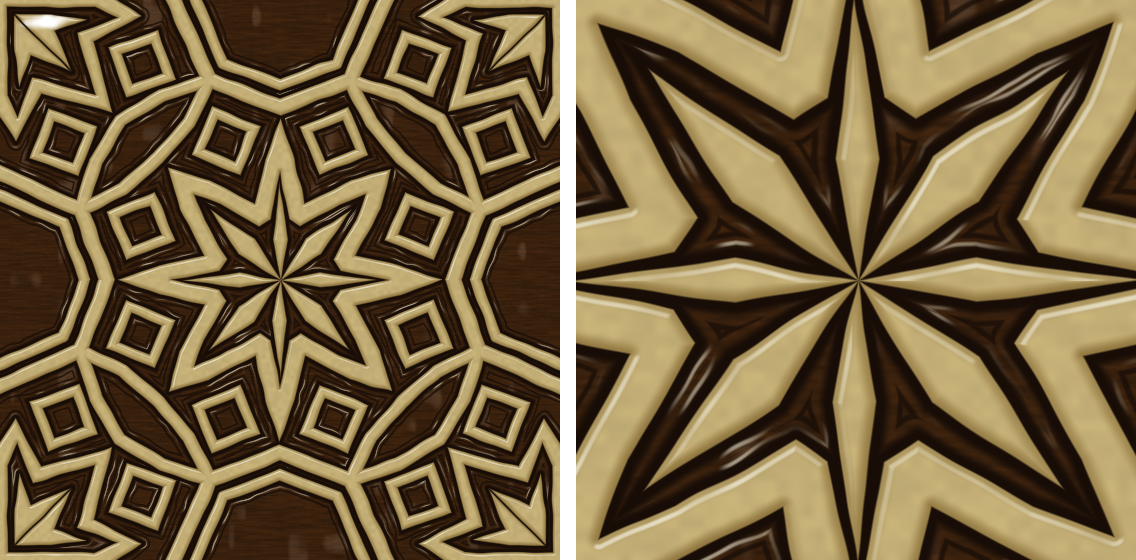
Left, the full canvas; right, a detail of the centre.
Write a WebGL 2 fragment shader that draws this pattern.

```glsl
#version 300 es
precision highp float;
// Glossy carved tile: cream star rosette with strapwork, diamonds and corner stars on dark wood.

#define HALF 384.0                      // half a tile in design units
#define WOOD vec3(0.22, 0.125, 0.05)
#define GROOVE vec3(0.09, 0.05, 0.025)
#define CREAM vec3(0.76, 0.68, 0.46)
#define TAN vec3(0.58, 0.48, 0.26)
#define SHINE vec3(0.90, 0.87, 0.77)
#define GROOVE_WIDTH 6.0
#define BEVEL 7.0
#define GRAIN 0.30
#define WOBBLE 2.4
#define GLINT 0.65

uniform vec2 u_resolution;
out vec4 fragColor;

// Outlines, listed for one folded wedge (centre) or one corner
const vec2 starRim[8] = vec2[8](vec2(165, -20), vec2(221, 0), vec2(165, 20), vec2(104, 34),
    vec2(137, 97), vec2(153, 153), vec2(97, 137), vec2(-60, -60));
const vec2 starHollow[8] = vec2[8](vec2(83, -13), vec2(148, 0), vec2(83, 13), vec2(73, 28),
    vec2(104, 82), vec2(118, 118), vec2(28, 73), vec2(-60, -60));
const vec2 cornerRim[8] = vec2[8](vec2(-20, -20), vec2(-20, 130), vec2(22, 194), vec2(56, 128),
    vec2(154, 154), vec2(128, 56), vec2(194, 22), vec2(130, -20));
const vec2 cornerHollow[8] = vec2[8](vec2(10, 10), vec2(10, 130), vec2(24, 161), vec2(45, 106),
    vec2(131, 131), vec2(106, 45), vec2(161, 24), vec2(130, 10));
const vec2 cornerPetals[8] = vec2[8](vec2(20, 20), vec2(20, 70), vec2(27, 118), vec2(42, 75),
    vec2(98, 98), vec2(75, 42), vec2(118, 27), vec2(70, 20));

float hash(vec2 p) { return fract(sin(dot(p, vec2(127.1, 311.7))) * 43758.5453); }

float noise(vec2 p) {
    vec2 i = floor(p), f = fract(p);
    f = f * f * (3.0 - 2.0 * f);
    return mix(mix(hash(i), hash(i + vec2(1, 0)), f.x),
               mix(hash(i + vec2(0, 1)), hash(i + vec2(1, 1)), f.x), f.y);
}

float polygon(vec2 p, vec2 v[8]) {
    float d = 1e9, side = 1.0;
    for (int i = 0, j = 7; i < 8; j = i, i++) {
        vec2 e = v[j] - v[i], w = p - v[i];
        vec2 b = w - e * clamp(dot(w, e) / dot(e, e), 0.0, 1.0);
        d = min(d, dot(b, b));
        bvec3 c = bvec3(p.y >= v[i].y, p.y < v[j].y, e.x * w.y > e.y * w.x);
        if (all(c) || all(not(c))) side = -side;
    }
    return side * sqrt(d);
}

float kite(vec2 p, float len, float mid, float width) {
    p.y = abs(p.y);
    return max(dot(p, normalize(vec2(-width, mid))),
               dot(p - vec2(len, 0), normalize(vec2(width, len - mid))));
}

float strap(vec2 p, vec2 a, vec2 b, float halfWidth) {
    vec2 w = p - a, e = b - a;
    return length(w - e * clamp(dot(w, e) / dot(e, e), 0.0, 1.0)) - halfWidth;
}

float squareRing(vec2 p, float angle) {
    float c = cos(angle), s = sin(angle);
    p = abs(mat2(c, -s, s, c) * p);
    return abs(max(p.x, p.y) - 29.0) - 7.0;
}

// Signed distance to all raised cream parts, negative inside
float relief(vec2 p) {
    p = abs(p);
    if (p.y > p.x) p = p.yx;
    vec2 q = HALF - p;
    vec2 diagonal = vec2(p.x + p.y, p.y - p.x) * 0.70711;

    // Centre rosette
    float d = min(kite(p, 130.0, 55.0, 10.0), kite(diagonal, 135.0, 65.0, 15.0));
    d = min(d, max(polygon(p, starRim), -polygon(p, starHollow)));
    // Diamond rings
    d = min(d, squareRing(p - vec2(191, 74), -0.39));
    d = min(d, squareRing(p - vec2(297, 189), 0.35));
    // Wide and thin straps
    vec2 node = vec2(274, 96);
    d = min(d, min(strap(p, vec2(229, -20), node, 10.5), strap(p, node, vec2(406, 156), 10.5)));
    vec2 bend = vec2(297, 78);
    d = min(d, min(strap(p, vec2(260, -20), bend, 7.5), strap(p, bend, vec2(406, 125), 7.5)));
    // Leaf between the nodes
    d = min(d, min(strap(p, node, vec2(216, 125), 9.0), strap(p, vec2(216, 125), vec2(167, 167), 9.0)));
    d = min(d, min(strap(p, node, vec2(253, 162), 9.0), strap(p, vec2(253, 162), vec2(219, 219), 9.0)));
    // Corner star with creased petals
    d = min(d, max(polygon(q, cornerRim), -polygon(q, cornerHollow)));
    return min(d, max(polygon(q, cornerPetals), 1.2 - 0.7 * abs(q.x - q.y)));
}

void main() {
    float pixel = 2.0 * HALF / min(u_resolution.x, u_resolution.y);
    vec2 p = (gl_FragCoord.xy - 0.5 * u_resolution) * pixel;
    vec2 w = p + WOBBLE * (vec2(noise(p * 0.04), noise(p * 0.04 + 57.0)) - 0.5);
    float d = relief(w);
    vec2 slope = vec2(relief(w + vec2(1.5, 0)), relief(w + vec2(0, 1.5))) - d;
    float lit = dot(slope / 1.5, vec2(-0.45, 0.89));
    float patches = noise(p * 0.055 + 13.0);

    // Wood ground: grain, dark grooves, contour ripples and glints
    float grain = noise(p * vec2(0.05, 0.45)) + 0.5 * noise(p * vec2(0.25, 0.9)) - 0.75;
    vec3 ground = WOOD * (1.0 + GRAIN * grain);
    ground += 0.09 * smoothstep(0.72, 0.95, noise(p * vec2(0.06, 0.025) + 31.0));
    float ripple = d + 3.0 * noise(p * 0.07);
    ground = mix(ground, GROOVE, 0.75 * smoothstep(2.0, 0.5, abs(ripple - 12.0)));
    ground = mix(GROOVE, ground, smoothstep(GROOVE_WIDTH - 3.0, GROOVE_WIDTH + 2.0, d));
    float glint = smoothstep(1.6, 0.2, abs(ripple - 8.0)) * smoothstep(0.5, 0.9, patches);
    ground = mix(ground, SHINE, GLINT * glint * (0.35 + 0.65 * abs(lit)));

    // Cream relief: shaded bevel, bright lip and faint mottling
    float edge = smoothstep(BEVEL, 0.0, -d);
    vec3 raised = CREAM * (0.97 + 0.07 * noise(p * 0.18));
    raised = mix(raised, TAN, edge * (0.75 - 0.3 * lit));
    float lip = smoothstep(1.8, 0.3, abs(d + 3.5)) * smoothstep(0.1, 0.9, lit);
    raised = mix(raised, SHINE, lip * (0.35 + 0.65 * patches));
    // Window glare in the upper left corner
    vec2 g = (p - vec2(-322, 354)) / vec2(38, 13);
    raised = mix(raised, vec3(1), smoothstep(1.3, 0.5, length(g) + 0.5 * noise(p * 0.1)));

    float aa = 0.7 * pixel + 0.3;
    fragColor = vec4(mix(ground, raised, smoothstep(aa, -aa, d)), 1.0);
}
```
